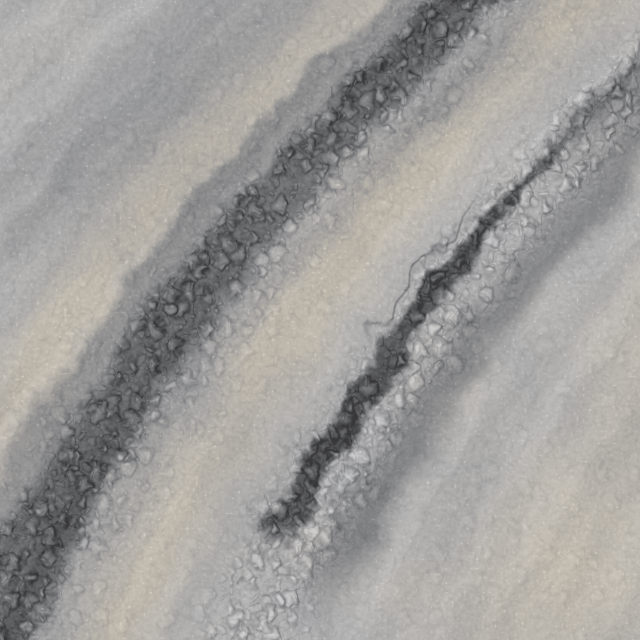
Reproduce this texture procedurally as a WebGL 1 fragment shader.

```glsl
precision highp float;
// Polished marble: smoky diagonal veins sweep through pale grey and cream stone.
// Bands are laid across a curved flow coordinate, then roughened with gradient
// noise, scattered bubble rings and fine crystalline flecks.
uniform vec2 u_resolution;

const vec3 COOL_TINT = vec3(0.992, 0.998, 1.018);
const vec3 WARM_TINT = vec3(1.035, 1.0, 0.938);

vec2 hash2(vec2 p) {
  vec3 q = fract(p.xyx * vec3(0.1031, 0.1030, 0.0973));
  q += dot(q, q.yzx + 33.33);
  return fract((q.xx + q.yz) * q.zy);
}

float cornerSlope(vec2 cell, vec2 offset) {
  float angle = 6.2832 * hash2(cell).x;
  return dot(vec2(cos(angle), sin(angle)), offset);
}

// Gradient noise, roughly -1 to 1
float gradientNoise(vec2 p) {
  vec2 i = floor(p), f = p - i;
  vec2 u = f * f * f * (f * (f * 6.0 - 15.0) + 10.0);
  vec2 e = vec2(1.0, 0.0);
  float low = mix(cornerSlope(i, f), cornerSlope(i + e.xy, f - e.xy), u.x);
  float high = mix(cornerSlope(i + e.yx, f - e.yx), cornerSlope(i + e.xx, f - e.xx), u.x);
  return 1.4 * mix(low, high, u.y);
}

float fbm(vec2 p) {
  float sum = 0.0, amplitude = 0.5;
  for (int k = 0; k < 4; k++) {
    sum += amplitude * gradientNoise(p);
    p = mat2(1.6, 1.2, -1.2, 1.6) * p + 17.3;
    amplitude *= 0.5;
  }
  return sum;
}

// Soft-edged strip around zero
float strip(float x, float halfWidth, float softness) {
  return 1.0 - smoothstep(halfWidth - softness, halfWidth + softness, abs(x));
}

float bell(float x, float width) {
  return exp(-x * x / (width * width));
}

// Scattered bubbles: x is the dark rim, y the pale core
vec2 bubbles(vec2 p, float density) {
  vec2 cell = floor(p), result = vec2(0.0);
  for (int j = -1; j <= 1; j++) {
    for (int i = -1; i <= 1; i++) {
      vec2 id = cell + vec2(float(i), float(j));
      vec2 kind = hash2(id + 71.0);
      vec2 toCentre = p - id - 0.15 - 0.7 * hash2(id);
      float radius = mix(0.2, 0.5, kind.x);
      float d = length(toCentre * vec2(1.0, 0.85));
      float present = step(kind.y, density);
      float shade = 0.7 + 0.3 * toCentre.x / radius;
      result = max(result, present * vec2(shade * bell(d - radius, 0.11),
                                          1.0 - smoothstep(0.0, radius, d)));
    }
  }
  return result;
}

// Distance across the veins, which bend to the right as they rise
float acrossVeins(vec2 p) {
  return p.x + 0.01 - p.y * (0.42 + 0.32 * p.y);
}

void main() {
  vec2 p = gl_FragCoord.xy / u_resolution;
  vec2 wobble = vec2(fbm(p * 11.0), fbm(p * 11.0 + 31.0));
  float s = acrossVeins(p + 0.03 * wobble);
  float ragged = s + 0.018 * fbm(p * 38.0);
  float streaks = fbm(vec2(s * 17.0, p.y * 2.2) + 5.0);
  float clouds = fbm(p * 5.0 + 9.0);

  // Pale ground with a smoky upper left and faint streaks
  float tone = 0.69 + 0.075 * streaks + 0.05 * clouds;
  tone -= 0.075 * bell(s + 0.33, 0.12) * smoothstep(0.45, 0.8, p.y);
  tone -= 0.06 * bell(s - 0.13, 0.035) * smoothstep(0.4, 0.8, p.y);

  // Broad vein, its left shoulder and thin outer edge
  float broad = strip(ragged, mix(0.064, 0.045, p.y), 0.026);
  float shoulder = strip(ragged + 0.07, 0.055, 0.022);
  float halo = bell(s - 0.02, 0.11);
  tone = mix(tone, 0.57 + 0.13 * streaks, 0.8 * shoulder);
  tone -= 0.06 * bell(ragged + 0.122, 0.012) * smoothstep(0.4, 0.7, p.y);
  tone -= 0.07 * halo;
  tone = mix(tone, 0.40 + 0.14 * streaks, 0.93 * broad);

  // Narrow dark vein, opening into a grey patch near the top
  float reach = smoothstep(0.13, 0.2, p.y);
  float thinning = 1.0 - 0.65 * smoothstep(0.5, 0.72, p.y);
  float narrow = strip(ragged - 0.368, 0.026 * thinning, 0.011) * reach;
  float patch = strip(ragged - 0.40, 0.05, 0.03) * smoothstep(0.68, 0.88, p.y);
  tone = mix(tone, 0.49, 0.8 * patch);
  tone = mix(tone, 0.32 + 0.1 * clouds, 0.92 * narrow * (1.0 - 0.7 * patch));

  // Soft grey vein on the right
  float soft = strip(s - 0.49 + 0.02 * clouds, 0.04, 0.04) * smoothstep(0.0, 0.18, p.y);
  tone = mix(tone, 0.49 + 0.1 * streaks, 0.85 * soft);

  // Pale hairline and dark crack beside the narrow vein
  tone += 0.06 * bell(ragged - 0.325, 0.011) * smoothstep(0.66, 0.8, p.y);
  float crack = bell(s - 0.316 + 0.025 * gradientNoise(p * 22.0), 0.004);
  tone -= 0.17 * crack * strip(p.y - 0.58, 0.1, 0.04);

  // Bubble rings crowd the veins and thin out elsewhere
  float lace = strip(s - 0.395, 0.075, 0.04);
  float crowd = clamp(0.2 + broad + 0.6 * halo + 0.8 * lace, 0.0, 1.0);
  vec2 bubbleSpace = p + 0.008 * vec2(gradientNoise(p * 60.0), gradientNoise(p * 60.0 + 40.0));
  vec2 large = bubbles(bubbleSpace * 36.0, 0.2 + 0.55 * crowd);
  vec2 small = bubbles(bubbleSpace * 68.0 + 13.0, 0.25 + 0.5 * crowd);
  tone += crowd * (0.11 * large.y - 0.12 * large.x + 0.05 * small.y - 0.08 * small.x);

  // Crystalline grain, dark flecks and tiny glints
  float grain = gradientNoise(p * 120.0 + 3.0 * wobble);
  float fine = gradientNoise(p * 210.0 + 7.0);
  tone += (0.022 + 0.022 * crowd) * (grain + 0.7 * fine);
  tone += 0.07 * smoothstep(0.5, 0.85, fine) - 0.05 * crowd * smoothstep(0.45, 0.8, -grain);

  // Cream strips beside the broad vein and in the lower right
  float cream = bell(s + 0.18, 0.07) + bell(s - 0.19, 0.08) + 0.8 * bell(s - 0.85, 0.2);
  float warmth = smoothstep(0.45, 0.7, tone) * clamp(0.22 + 0.75 * cream + 0.4 * clouds, 0.0, 1.0);
  tone = clamp(tone + 0.025 * cream * (1.0 - broad), 0.22, 0.8);
  gl_FragColor = vec4(tone * mix(COOL_TINT, WARM_TINT, warmth), 1.0);
}
```
